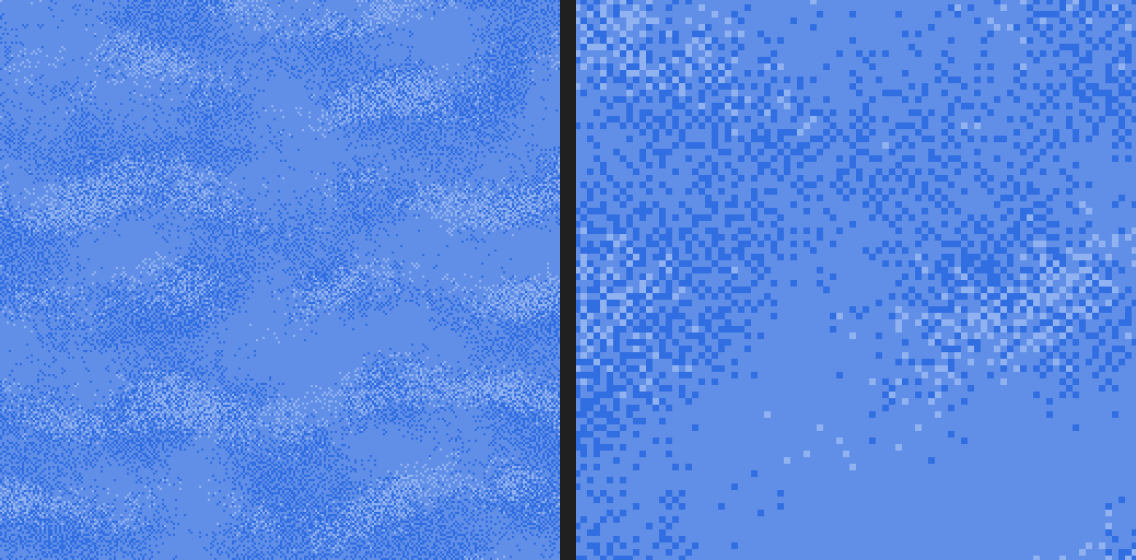
Left: the whole. Right: its middle third, enlarged.
This texture is drawn by a Shadertoy shader. Its source:

```glsl
// Blue grainy cloud texture: a flat mid blue is stippled with dark and light
// grains on a fine square grid. Warped gradient noise sets the grain density in
// soft, wavy horizontal drifts; a high-passed hash spreads the grains evenly.

const float GRID = 256.0;                    // grains across the canvas
const vec3 MID_BLUE = vec3(0.38, 0.56, 0.91);
const vec3 DEEP_BLUE = vec3(0.19, 0.43, 0.885);
const vec3 PALE_BLUE = vec3(0.57, 0.70, 0.94);
const float TAU = 6.2831853;

// Integer hash of a lattice point, 0 to 1
float hash(vec2 cell, int seed) {
    uvec2 q = uvec2(ivec2(cell) + 4096);
    uint h = q.x * 73856093u ^ q.y * 19349663u ^ uint(seed) * 83492791u;
    h = (h ^ (h >> 16)) * 0x7feb352du;
    h = (h ^ (h >> 15)) * 0x846ca68bu;
    h ^= h >> 16;
    return float(h >> 8) / 16777216.0;
}

float cornerSlope(vec2 corner, vec2 offset, int seed) {
    float angle = TAU * hash(corner, seed);
    return dot(vec2(cos(angle), sin(angle)), offset);
}

float gradientNoise(vec2 p, int seed) {
    vec2 i = floor(p), f = p - i;
    vec2 u = f * f * f * (f * (f * 6.0 - 15.0) + 10.0);
    vec2 e = vec2(1.0, 0.0);
    float low = mix(cornerSlope(i, f, seed), cornerSlope(i + e, f - e, seed), u.x);
    float high = mix(cornerSlope(i + e.yx, f - e.yx, seed),
                     cornerSlope(i + 1.0, f - 1.0, seed), u.x);
    return mix(low, high, u.y);
}

float fbm(vec2 p, int seed) {
    float sum = 0.0, amplitude = 1.0;
    for (int octave = 0; octave < 3; octave++) {
        sum += amplitude * gradientNoise(p, seed + octave);
        p = p * 2.0 + 7.3;
        amplitude *= 0.5;
    }
    return sum;
}

// Evenly spread grain thresholds: hash minus its neighbours, remapped to 0..1
float grainThreshold(vec2 cell, int seed) {
    vec2 e = vec2(1.0, 0.0);
    float around = hash(cell + e, seed) + hash(cell - e, seed)
                 + hash(cell + e.yx, seed) + hash(cell - e.yx, seed);
    float contrast = hash(cell, seed) - 0.5 - 0.35 * (around - 2.0);
    return smoothstep(-0.77, 0.77, contrast);
}

// Phase of the wavy drifts, rising one turn per drift
float driftPhase(vec2 uv) {
    float warp = gradientNoise(uv * vec2(2.6, 1.8), 11);
    return TAU * (5.6 * uv.y + 0.9 * warp + 0.35);
}

float darkDensity(vec2 uv, float phase) {
    float cloud = fbm(uv * vec2(4.6, 6.4), 21) + 0.1 * cos(phase + 1.2);
    return 0.51 * smoothstep(-0.42, 0.5, cloud);
}

float lightDensity(vec2 uv, float phase) {
    float band = smoothstep(0.3, 1.0, 0.5 + 0.5 * cos(phase));
    float patches = smoothstep(-0.45, 0.55, fbm(uv * vec2(5.0, 5.6), 31));
    return 0.46 * band * patches;
}

vec3 grainColor(vec2 cell) {
    vec2 uv = (cell + 0.5) / GRID;
    float phase = driftPhase(uv);
    vec3 color = MID_BLUE;
    if (grainThreshold(cell, 41) < darkDensity(uv, phase)) color = DEEP_BLUE;
    if (grainThreshold(cell, 42) < lightDensity(uv, phase)) color = PALE_BLUE;
    return color;
}

void mainImage(out vec4 fragColor, in vec2 fragCoord) {
    float shortSide = min(iResolution.x, iResolution.y);
    vec2 p = fragCoord / shortSide * GRID - 0.5;
    vec2 cell = floor(p);

    // Blend neighbouring grains only across one pixel at their shared edge
    float pixel = GRID / shortSide;
    vec2 t = clamp((p - cell - 0.5) / pixel + 0.5, 0.0, 1.0);
    vec2 e = vec2(1.0, 0.0);
    vec3 low = mix(grainColor(cell), grainColor(cell + e), t.x);
    vec3 high = mix(grainColor(cell + e.yx), grainColor(cell + 1.0), t.x);
    fragColor = vec4(mix(low, high, t.y), 1.0);
}
```
